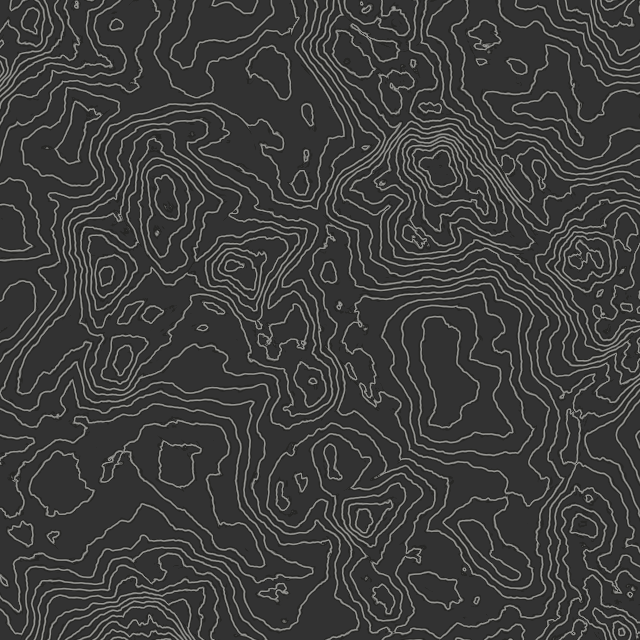
This pattern is drawn by a Shadertoy shader. Its source:

```glsl
vec2 gradientAt(vec2 cell) {
    float angle = 6.2832 * fract(sin(dot(cell, vec2(127.1, 311.7))) * 43758.55);
    return vec2(cos(angle), sin(angle));
}

float gradientNoise(vec2 p) {
    vec2 i = floor(p), f = p - i;
    vec2 u = f * f * f * (f * (f * 6.0 - 15.0) + 10.0);
    vec2 e = vec2(1.0, 0.0);
    float low = mix(dot(gradientAt(i), f),
                    dot(gradientAt(i + e), f - e), u.x);
    float high = mix(dot(gradientAt(i + e.yx), f - e.yx),
                     dot(gradientAt(i + 1.0), f - 1.0), u.x);
    return mix(low, high, u.y);
}

// Terrain height, counted in contour levels
float terrain(vec2 p) {
    p = p * 3.2 + vec2(7.3, 2.6);
    p += 0.16 * vec2(gradientNoise(p * 1.7 + 31.0), gradientNoise(p * 1.7 + 57.0));

    // Broad hills cut by creased valleys
    float relief = gradientNoise(p);
    relief += 0.4 * abs(gradientNoise(p * 1.9 + 11.0)) - 0.07;

    // Finer detail roughens the contours
    float amplitude = 0.17;
    vec2 q = p * 3.7;
    for (int octave = 0; octave < 5; octave++) {
        relief += amplitude * gradientNoise(q);
        q = mat2(1.6, 1.2, -1.2, 1.6) * q + 17.0;
        amplitude *= 0.39;
    }

    // High ground is steeper than low ground
    return 9.0 * exp(1.5 * relief);
}

void mainImage(out vec4 fragColor, in vec2 fragCoord) {
    vec2 uv = fragCoord / iResolution.y;

    // Distance to the nearest contour, in canvas units
    vec2 stepSize = vec2(0.0008, 0.0);
    float height = terrain(uv);
    vec2 slope = vec2(terrain(uv + stepSize.xy) - terrain(uv - stepSize.xy),
                      terrain(uv + stepSize.yx) - terrain(uv - stepSize.yx)) / (2.0 * stepSize.x);
    float dist = abs(fract(height) - 0.5) / max(length(slope), 5.0);

    // Pale line with a faint dark rim on charcoal
    vec3 charcoal = vec3(0.197, 0.197, 0.196);
    vec3 rim = vec3(0.152, 0.152, 0.146);
    vec3 chalk = vec3(0.59, 0.59, 0.575);
    float softness = max(0.0018, 1.0 / iResolution.y);
    float line = clamp((0.0013 - dist) / softness + 0.5, 0.0, 1.0);
    vec3 color = mix(rim, charcoal, smoothstep(0.003, 0.0045, dist));
    fragColor = vec4(mix(color, chalk, line), 1.0);
}
```
